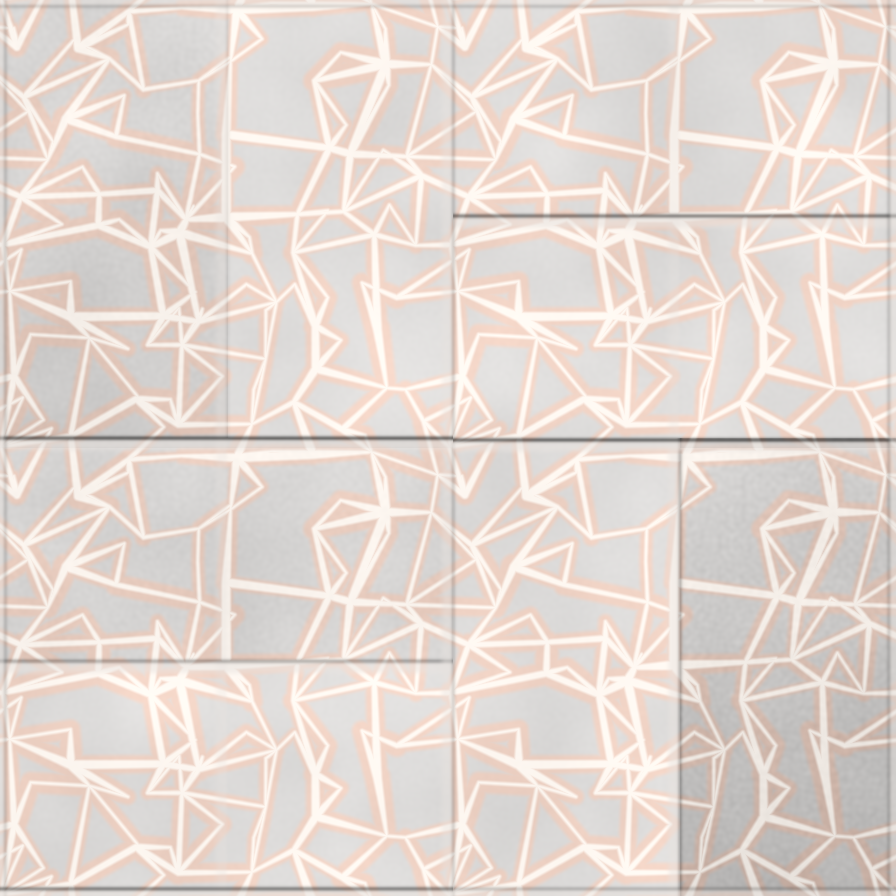
Write a three.js fragment shader that draws this pattern.

```glsl
// Angular shard mosaic on stone panels: a periodic jittered lattice of tapered
// white strips and sharp spikes with peach borders, repeated two by two, then
// overlaid with uneven panel shading and grooves.
#define REPEATS 2.0
#define CELLS 8.0
#define THIN 0.03
#define THICK 0.088
#define SOFT 0.034
#define STONE vec3(0.868, 0.862, 0.857)
#define PEACH vec3(0.938, 0.825, 0.77)
#define STRIP vec3(1.0, 0.975, 0.95)
#define GROUT vec3(0.91, 0.89, 0.875)
#define CENTER vec2(0.506, 0.511)
#define GROOVE 0.0026

varying vec2 vUv;

vec2 hash2(vec2 p) {
  vec2 q = vec2(dot(p, vec2(127.1, 311.7)), dot(p, vec2(269.5, 183.3)));
  return fract(sin(q) * 43758.55);
}

float corner(vec2 cell, vec2 offset) {
  return dot(hash2(cell) * 2.0 - 1.0, offset);
}

float gradientNoise(vec2 p) {
  vec2 i = floor(p), f = fract(p), u = f * f * (3.0 - 2.0 * f);
  vec2 e = vec2(1.0, 0.0);
  return mix(mix(corner(i, f), corner(i + e, f - e), u.x),
             mix(corner(i + e.yx, f - e.yx), corner(i + 1.0, f - 1.0), u.x), u.y);
}

// Lattice point in xy, half width of the strips meeting there in z.
vec3 latticePoint(vec2 cell) {
  vec2 id = mod(cell, CELLS);
  float h = hash2(id + 31.0).x;
  return vec3(cell + 0.02 + 0.96 * hash2(id), mix(THIN, THICK, h * h));
}

// Distance to a strip whose half width changes from a.z to b.z.
float taperedStrip(vec2 p, vec3 a, vec3 b) {
  vec2 ab = b.xy - a.xy;
  float t = clamp(dot(p - a.xy, ab) / max(dot(ab, ab), 0.0001), 0.0, 1.0);
  return length(p - a.xy - ab * t) - mix(a.z, b.z, t);
}

// x: distance to the strips, y: distance to their peach borders.
vec2 shardNetwork(vec2 p) {
  vec2 nearest = vec2(9.0);
  for (int j = -2; j <= 1; j++) {
    for (int i = -2; i <= 1; i++) {
      vec2 cell = floor(p) + vec2(float(i), float(j));
      vec2 id = mod(cell, CELLS);
      vec2 keep = hash2(id + 73.0), spread = hash2(id + 97.0);
      vec2 turn = hash2(id + 57.0);
      float flip = step(0.5, turn.x);
      vec3 a = latticePoint(cell);
      vec3 right = latticePoint(cell + vec2(1.0, 0.0));
      vec3 up = latticePoint(cell + vec2(0.0, 1.0));
      vec3 tip = vec3(cell + 0.45 + 1.1 * hash2(id + 19.0), THIN);

      // Plain sides, some left out to open larger facets.
      float d = 9.0;
      if (keep.x < 0.77) d = taperedStrip(p, a, right);
      nearest = min(nearest, vec2(d, d - mix(0.04, 0.16, spread.x)));
      d = 9.0;
      if (keep.y < 0.77) d = taperedStrip(p, a, up);
      nearest = min(nearest, vec2(d, d - mix(0.04, 0.16, spread.y)));

      // A spike bent at a free tip.
      if (turn.y < 0.78) {
        d = min(taperedStrip(p, a, tip), taperedStrip(p, tip, mix(right, up, flip)));
        nearest = min(nearest, vec2(d, d - mix(0.06, 0.16, spread.x)));
      }
    }
  }
  return nearest;
}

// Dark groove with a pale lip on its negative side.
vec3 carve(vec3 color, float d, float strength) {
  float dark = exp(-d * d / (GROOVE * GROOVE));
  float lip = smoothstep(-0.018, -0.008, d) * smoothstep(0.002, -0.004, d);
  color = mix(color, GROUT, lip * min(0.3 + 0.5 * strength, 0.6));
  return color * (1.0 - 0.5 * strength * dark);
}

void main() {
  vec2 uv = vUv;
  vec2 net = shardNetwork(fract(uv * REPEATS) * CELLS);
  float strip = smoothstep(SOFT, -SOFT, net.x);
  float border = smoothstep(SOFT * 1.6, -SOFT * 1.6, net.y);

  // Blocks split alternately into side-by-side or stacked panels.
  vec2 block = step(CENTER, uv);
  float upright = abs(block.x - block.y);
  vec2 split = vec2(0.254, 0.262) + vec2(0.505, 0.497) * block;
  float second = mix(step(uv.y, split.y), step(split.x, uv.x), upright);

  // Stains and grain, strongest low down on the worn panels.
  float worn = mix(0.075 * (1.0 - second), 0.17 * second * (1.0 - block.y), block.x);
  float low = 1.0 - fract(uv.y * 2.0);
  float stain = gradientNoise(uv * 6.0) + 0.5 * gradientNoise(uv * 17.0);
  float grain = gradientNoise(uv * 150.0);
  float shade = 1.0 - worn * (0.2 + 0.9 * low) + 0.07 * stain
              + grain * (0.012 + 0.2 * worn);

  vec3 color = mix(STONE, PEACH, border) * shade;
  color = mix(color, STRIP * mix(1.0, shade, 0.5), strip);

  // Inner grooves, then the cross and the outer rim.
  color = carve(color, uv.x - split.x, upright * mix(0.12, 0.45, block.x));
  if (upright < 0.5) color = carve(color, uv.y - split.y, mix(0.5, 0.8, block.y));
  color = carve(color, uv.x - CENTER.x, 0.28);
  color = carve(color, uv.y - CENTER.y + 0.002 * block.x, 0.95);
  color = carve(color, uv.x - 0.006, 0.25);
  color = carve(color, 0.992 - uv.x, 0.25);
  color = carve(color, uv.y - 0.008, mix(0.75, 0.35, block.x));
  color = carve(color, 0.993 - uv.y, 0.25);

  gl_FragColor = vec4(clamp(color, 0.0, 1.0), 1.0);
}
```
